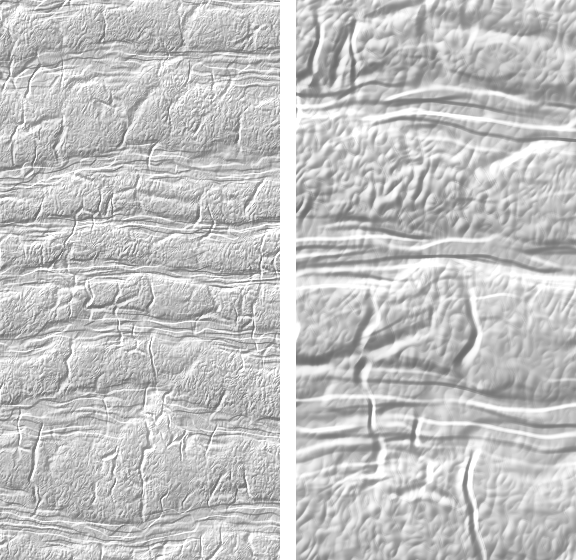
Left, the full canvas; right, a detail of the centre.
This texture map is drawn by a Shadertoy shader. Its source:

```glsl
// Grey embossed rock face: cracked bulging beds between thin straight laminations.

#define BEDS 4.0          // beds per canvas width
#define BED_WAVE 0.55     // unevenness of the bedding
#define BLOCKS 5.5        // blocks per canvas width
#define CRACK_DEPTH 0.014
#define LEDGE_DEPTH 0.0062
#define RUBBLE_DEPTH 0.0065
#define WRINKLE_DEPTH 0.0125
#define BULGE 0.012
#define BASE_GREY 0.752
#define CONTRAST 0.31
#define LIGHT_DIR vec2(0.64, -0.77)
#define RELIEF_STEP 0.0016 // half width of the slope sample

vec2 hash2(vec2 p) {
    p = vec2(dot(p, vec2(127.1, 311.7)), dot(p, vec2(269.5, 183.3)));
    return fract(sin(p) * 43758.5);
}

// Gradient noise, about -0.6 to 0.6
float noise(vec2 p) {
    vec2 i = floor(p), f = fract(p);
    vec2 u = f * f * f * (f * (f * 6.0 - 15.0) + 10.0);
    vec2 o = vec2(0.0, 1.0);
    float a = dot(hash2(i) * 2.0 - 1.0, f);
    float b = dot(hash2(i + o.yx) * 2.0 - 1.0, f - o.yx);
    float c = dot(hash2(i + o.xy) * 2.0 - 1.0, f - o.xy);
    float d = dot(hash2(i + o.yy) * 2.0 - 1.0, f - o.yy);
    return mix(mix(a, b, u.x), mix(c, d, u.x), u.y);
}

// Cellular noise: gap between the two nearest points, zero on cell borders
float cellGap(vec2 p) {
    vec2 cell = floor(p);
    float nearest = 9.0, second = 9.0;
    for (int y = -1; y <= 1; y++)
    for (int x = -1; x <= 1; x++) {
        vec2 c = cell + vec2(x, y);
        float d = length(c + hash2(c) - p);
        second = min(second, max(nearest, d));
        nearest = min(nearest, d);
    }
    return second - nearest;
}

// Bed number plus position inside the bed, 0 at its foot
float bedCoord(vec2 p) {
    return p.y * BEDS + 0.3 * sin(p.y * 5.0 + 1.0)
         + BED_WAVE * noise(p * vec2(1.7, 1.8) + 3.7)
         + 0.16 * noise(p * vec2(6.0, 7.0))
         + 0.09 * noise(p * vec2(17.0, 24.0));
}

// 1 inside the massive lower part of a bed, 0 in the laminated part
float blockMask(float x, float bed) {
    float row = floor(bed), f = fract(bed);
    float top = 0.58 + 0.5 * noise(vec2(x * 6.0, row * 7.3 + 0.4));
    return smoothstep(0.0, 0.12, f) * (1.0 - smoothstep(top, top + 0.2, f));
}

float rockHeight(vec2 p) {
    float bed = bedCoord(p);
    float row = floor(bed), f = fract(bed);
    float block = blockMask(p.x, bed);
    vec2 strata = vec2(p.x, bed / BEDS);

    // Upright cracks part the bed into rounded blocks
    float sway = 0.05 * noise(p * 8.0 + 5.0) + 0.02 * noise(p * 26.0);
    float gap = cellGap(vec2((p.x + sway) * BLOCKS, row * 7.3 + f * 0.65));
    float open = smoothstep(-0.25, 0.2, noise(p * 5.0 + 9.0));
    float crack = 1.0 - smoothstep(0.0, 0.11, gap);
    float h = block * (BULGE + 0.016 * min(gap, 0.6) - CRACK_DEPTH * open * crack);

    // Short side cracks, in patches
    float split = cellGap((p + vec2(sway, 0.5 * sway)) * vec2(15.0, 8.0));
    float splitOpen = smoothstep(-0.02, 0.25, noise(p * 6.0 + 13.0));
    h -= 0.011 * splitOpen * (1.0 - smoothstep(0.0, 0.2, split));

    // Long thin ledges, nearly level
    float tilt = 0.04 * noise(p * 2.5 + 17.0);
    vec2 level = vec2(p.x, mix(p.y, strata.y, 0.5) + tilt);
    float ledge = noise(level * vec2(5.0, 56.0));
    h += LEDGE_DEPTH * (1.0 - 0.93 * block) * smoothstep(-0.13, 0.13, ledge);

    // Broken chips, strongest near the ledges
    float chip = noise(strata * vec2(13.0, 26.0) + 0.25 * noise(p * 30.0) + 31.0);
    h += RUBBLE_DEPTH * mix(1.0, 0.35, block) * smoothstep(-0.09, 0.09, chip);

    // Curly fine wrinkles with finer grain on top
    vec2 curl = 0.022 * vec2(noise(p * 19.0 + 2.0), noise(p * 19.0 + 41.0));
    float wrinkle = abs(noise((p + curl) * vec2(58.0, 38.0)))
                  + 0.5 * abs(noise((p - curl) * vec2(88.0, 70.0) + 7.0));
    float patches = 0.85 + 0.9 * noise(p * 4.0 + 23.0);
    return h + WRINKLE_DEPTH * patches * mix(0.5, 1.0, block) * wrinkle;
}

void mainImage(out vec4 fragColor, in vec2 fragCoord) {
    vec2 p = fragCoord / iResolution.x;
    vec2 e = vec2(RELIEF_STEP, 0.0);

    // Relief lit from the upper left
    vec2 slope = vec2(rockHeight(p + e) - rockHeight(p - e),
                      rockHeight(p + e.yx) - rockHeight(p - e.yx)) / (2.0 * e.x);
    float lit = dot(slope, LIGHT_DIR);
    float grey = BASE_GREY + CONTRAST * lit / sqrt(1.0 + lit * lit);

    // Beds pale towards their tops
    float bed = bedCoord(p);
    grey += 0.24 * blockMask(p.x, bed) * (fract(bed) - 0.36);

    fragColor = vec4(vec3(clamp(grey, 0.0, 1.0)), 1.0);
}
```
